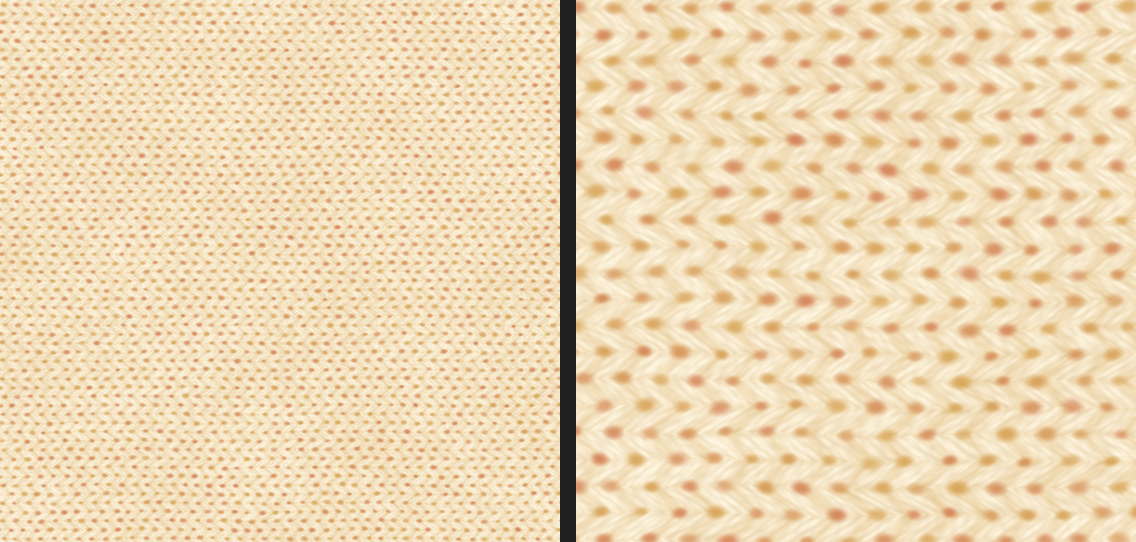
Left, the full canvas; right, a detail of the centre.
Give the GLSL for this texture, as a Shadertoy shader.

```glsl
const vec2 STITCHES = vec2(43.0, 30.5);   // stitches across, sideways wales up
const float LEG_RUN = 0.72;               // horizontal run of a leg, in stitches

const vec3 CREAM = vec3(0.972, 0.925, 0.825);
const vec3 WHEAT = vec3(0.915, 0.80, 0.60);
const vec3 OCHRE = vec3(0.85, 0.66, 0.36);
const vec3 RUST  = vec3(0.84, 0.53, 0.37);

float hash(vec2 cell) {
    vec3 q = fract(cell.xyx * vec3(0.1031, 0.1030, 0.0973));
    q += dot(q, q.yzx + 33.33);
    return fract((q.x + q.y) * q.z);
}

// Distance to the nearest jittered cell point
float cellular(vec2 p) {
    vec2 base = floor(p);
    float nearest = 2.0;
    for (int y = -1; y <= 1; y++)
    for (int x = -1; x <= 1; x++) {
        vec2 cell = base + vec2(x, y);
        vec2 point = cell + vec2(hash(cell), hash(cell + 71.0));
        nearest = min(nearest, distance(p, point));
    }
    return nearest;
}

// Slow unevenness of the hand of the fabric
vec2 wobble(vec2 p) {
    return vec2(sin(p.y * 0.83 + 1.7 * sin(p.x * 0.21)) + 0.7 * sin(p.y * 2.9 + p.x * 0.3),
                sin(p.x * 0.37 + 1.3 * sin(p.y * 0.34)) + 0.7 * sin(p.x * 1.1 - p.y * 1.4));
}

// Soft opening centred on each whole lattice point; x is cover, y is hue
vec2 hole(vec2 p, vec2 radius, float seed) {
    vec2 cell = floor(p + 0.5);
    vec2 jitter = vec2(hash(cell + seed), hash(cell + seed + 19.0)) - 0.5;
    vec2 offset = p - cell - jitter * vec2(0.22, 0.06);
    float size = mix(0.75, 1.2, hash(cell + seed + 37.0));
    float cover = 1.0 - smoothstep(0.2, 1.4, length(offset / (radius * size)));
    float depth = mix(0.6, 1.0, hash(cell + seed + 53.0));
    return vec2(cover * depth, hash(cell + seed + 91.0));
}

vec3 addHole(vec3 base, vec2 opening, float strength) {
    vec3 tint = mix(OCHRE, RUST, smoothstep(0.1, 1.0, opening.y));
    return mix(base, tint, opening.x * strength);
}

void mainImage(out vec4 fragColor, in vec2 fragCoord) {
    vec2 p = fragCoord / iResolution.xy * STITCHES - vec2(0.0, 0.2);
    p += wobble(p) * vec2(0.11, 0.03);

    // Mirrored legs form chevrons that point to the right
    float side = abs(fract(p.y) - 0.5);
    float course = p.x + LEG_RUN * 2.0 * side;
    vec2 leg = vec2(floor(course), floor(p.y * 2.0));
    float fromCore = abs(fract(course) - 0.5);

    // Rounded yarn, shaded at its seams and where the bands of legs meet
    float seam = smoothstep(0.14, 0.5, fromCore + 0.08 * (hash(leg) - 0.5));
    float bandEdge = smoothstep(0.11, 0.25, abs(side - 0.25));
    float shade = 0.12 + 0.42 * seam + 0.46 * bandEdge * (0.45 + 0.55 * seam);
    vec3 color = mix(CREAM, WHEAT, shade);

    // Plied strands and fuzzy fibres
    float strand = sin(6.2832 * (course * 2.6 + side * 2.0 + hash(leg + 7.0)));
    float fibre = cellular(vec2(course * 5.0, p.y * 5.0));
    vec3 texture_ = vec3(0.6, 0.9, 1.3) * (0.016 * strand + 0.10 * (0.48 - fibre));
    color += texture_ * (1.0 - 0.4 * seam);
    color += (hash(leg + 13.0) - 0.5) * vec3(0.014, 0.028, 0.045);

    // Openings at the tips of the chevrons and between neighbouring wales
    vec2 radius = vec2(0.24, 0.125);
    vec2 inner = hole(p - vec2(0.0, 0.5), radius, 3.0);
    vec2 outer = hole(p + vec2(LEG_RUN, 0.0), radius, 47.0);
    color = addHole(color, inner, 1.0);
    color = addHole(color, outer, 0.95);

    // Broad mottling of the cloth
    float mottle = sin(p.x * 0.31 + 2.0 * sin(p.y * 0.26)) * sin(p.y * 0.46 + sin(p.x * 0.19));
    color += mottle * vec3(0.005, 0.009, 0.014);

    fragColor = vec4(clamp(color, 0.0, 1.0), 1.0);
}
```
